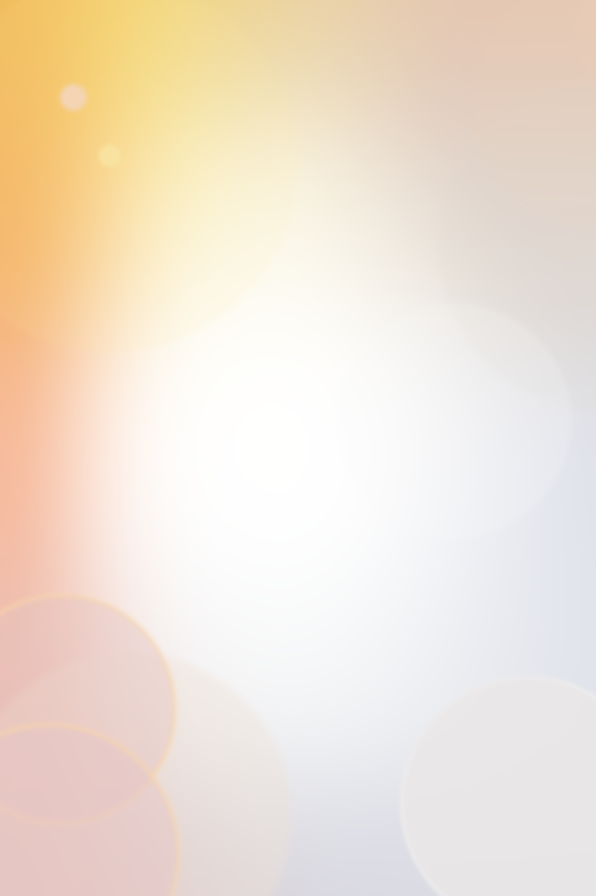
A Shadertoy shader for this background:

```glsl
// Soft pastel light: a white glow between warm and cool edges, with pale bokeh discs.

// Smooth vertical gradient through five evenly spaced colours.
vec3 ramp(float v, vec3 c0, vec3 c1, vec3 c2, vec3 c3, vec3 c4) {
    vec3 stops[5] = vec3[5](c0, c1, c2, c3, c4);
    vec3 sum = vec3(0.0);
    float total = 0.0;
    for (int i = 0; i < 5; i++) {
        float d = v * 4.0 - float(i);
        float weight = exp(-2.5 * d * d);
        sum += weight * stops[i];
        total += weight;
    }
    return sum / total;
}

// Gaussian falloff around a centre.
float glow(vec2 p, vec2 centre, vec2 size) {
    vec2 d = (p - centre) / size;
    return exp(-dot(d, d));
}

// Translucent disc with a soft edge.
vec3 disc(vec3 base, vec2 p, vec2 centre, float radius, float blur, vec3 tint, float alpha) {
    float d = length(p - centre) - radius;
    return mix(base, tint, alpha * (1.0 - smoothstep(-blur, blur, d)));
}

// Thin blurred ring.
vec3 rim(vec3 base, vec2 p, vec2 centre, float radius, float width, vec3 tint, float alpha) {
    float d = (length(p - centre) - radius) / width;
    return mix(base, tint, alpha * exp(-d * d));
}

// Warm left side, bright centre and cool right side.
vec3 backdrop(vec2 p, float v) {
    vec3 left = ramp(v, vec3(0.88, 0.70, 0.68), vec3(0.93, 0.75, 0.70),
        vec3(0.97, 0.73, 0.61), vec3(0.955, 0.70, 0.40), vec3(0.94, 0.725, 0.36));
    vec3 centre = ramp(v, vec3(0.845, 0.85, 0.885), vec3(0.965, 0.97, 0.972),
        vec3(1.0), vec3(0.98, 0.96, 0.90), vec3(0.91, 0.835, 0.69));
    vec3 right = ramp(v, vec3(0.86, 0.86, 0.89), vec3(0.88, 0.89, 0.92),
        vec3(0.87, 0.88, 0.915), vec3(0.88, 0.84, 0.815), vec3(0.895, 0.78, 0.70));

    float coolEdge = mix(1.1, 0.8, smoothstep(0.5, 0.9, v));
    vec3 col = mix(centre, right, smoothstep(0.46, coolEdge, p.x));

    float offset = v - 0.45;
    float warmWidth = 0.18 + 0.7 * offset * offset;
    float x = p.x / warmWidth;
    col = mix(col, left, exp(-x * x));

    col += vec3(0.02, 0.075, 0.01) * glow(p, vec2(0.24, 1.42), vec2(0.19, 0.38));
    return mix(col, vec3(1.0), 0.75 * glow(p, vec2(0.48, 0.76), vec2(0.24, 0.28)));
}

void mainImage(out vec4 fragColor, in vec2 fragCoord) {
    vec2 p = fragCoord / iResolution.x;
    vec3 col = backdrop(p, fragCoord.y / iResolution.y);

    vec3 cream = vec3(1.0, 0.91, 0.65);
    vec3 peach = vec3(0.93, 0.82, 0.72);
    vec3 rose = vec3(0.90, 0.765, 0.75);
    vec3 pearl = vec3(0.918, 0.906, 0.906);
    vec3 gold = vec3(0.97, 0.84, 0.67);

    // Large faint discs
    col = disc(col, p, vec2(0.185, 1.227), 0.315, 0.008, cream, 0.09);
    col = disc(col, p, vec2(1.01, 1.09), 0.275, 0.012, vec3(0.86, 0.84, 0.79), 0.15);
    col = disc(col, p, vec2(1.0, 1.33), 0.21, 0.012, peach, 0.12);
    col = disc(col, p, vec2(1.08, 1.45), 0.115, 0.010, peach, 0.20);
    col = disc(col, p, vec2(0.762, 0.797), 0.197, 0.008, vec3(0.975), 0.20);
    col = disc(col, p, vec2(0.215, 0.133), 0.275, 0.012, vec3(0.93, 0.885, 0.84), 0.40);

    // Lower left pair
    vec2 upperRose = vec2(0.102, 0.313);
    vec2 lowerRose = vec2(0.082, 0.070);
    col = disc(col, p, upperRose, 0.191, 0.005, rose, 0.45);
    col = rim(col, p, upperRose, 0.191, 0.006, gold, 0.40);
    col = disc(col, p, lowerRose, 0.217, 0.005, vec3(0.90, 0.775, 0.775), 0.50);
    col = rim(col, p, lowerRose, 0.217, 0.006, gold, 0.40);

    // Lower right disc
    vec2 pearlCentre = vec2(0.885, 0.156);
    col = disc(col, p, pearlCentre, 0.213, 0.005, pearl, 0.85);
    col = rim(col, p, pearlCentre, 0.211, 0.005, vec3(0.94), 0.35);

    // Small sparkles
    col = disc(col, p, vec2(0.123, 1.340), 0.022, 0.008, vec3(0.955, 0.84, 0.76), 0.80);
    col = disc(col, p, vec2(0.184, 1.242), 0.018, 0.007, vec3(0.98, 0.90, 0.65), 0.75);

    fragColor = vec4(clamp(col, 0.0, 1.0), 1.0);
}
```
